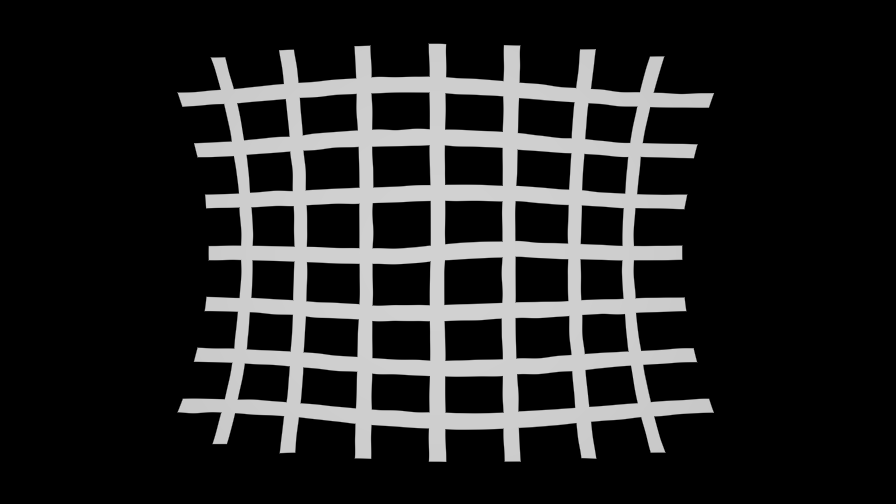
Reproduce this pattern procedurally as a Shadertoy shader.

```glsl
// A pale, hand-cut lattice of seven by seven bent strips on black.

float hash(vec2 p) {
    return fract(sin(dot(p, vec2(127.1, 311.7))) * 43758.5453);
}

float noise(vec2 p) {
    vec2 cell = floor(p), f = fract(p);
    f = f * f * (3.0 - 2.0 * f);
    return mix(mix(hash(cell), hash(cell + vec2(1, 0)), f.x),
               mix(hash(cell + vec2(0, 1)), hash(cell + vec2(1, 1)), f.x), f.y);
}

// Horizontal strip: outer rows bow away from the centre, the middle one ripples
float rowDistance(vec2 p, float row) {
    float bow = 0.5 + 0.5 * cos(3.14159 * clamp((p.x + 0.183 * row) / 5.275, -1.0, 1.0));
    float ripple = 0.09 * p.x * exp(-p.x * p.x / 3.37 - row * row);
    float centre = row + 0.32 * tanh(0.65 * row) * bow + ripple;
    float side = abs(p.y - centre) - (0.138 + 0.021 * bow);
    float end = abs(p.x - 0.16) - (4.656 + 0.063 * p.y * p.y);
    return max(side, end);
}

// Vertical strip: outer columns are pinched inward at mid height
float columnDistance(vec2 p, float col) {
    float y2 = p.y * p.y;
    float centre = 1.422 * col - 0.0195 * col * col * col + 0.0043 * col * abs(col) * y2;
    float side = abs(p.x - centre) - (0.142 - 0.009 * abs(col) + 0.0018 * y2);
    float top = p.y - (4.105 - 0.0275 * col * col);
    float bottom = -4.105 + 0.03 * col * col - 0.0275 * col - p.y;
    return max(side, max(top, bottom));
}

void mainImage(out vec4 fragColor, in vec2 fragCoord) {
    // One unit is the spacing between rows
    float unitsPerHeight = 9.908;
    float pixel = unitsPerHeight / iResolution.y;
    vec2 p = (fragCoord - 0.5 * iResolution.xy) * pixel + vec2(0.206, 0.02);

    // Slightly uneven edges
    vec2 q = p + 0.03 * (vec2(noise(p * 2.5), noise(p * 2.5 + 31.0)) - 0.5);

    float d = 1e3;
    for (int i = -3; i <= 3; i++) {
        d = min(d, min(rowDistance(q, float(i)), columnDistance(q, float(i))));
    }

    float coverage = clamp(0.5 - d / (1.2 * pixel), 0.0, 1.0);
    float grey = 0.82 - 0.001 * dot(p, p);
    fragColor = vec4(vec3(grey * coverage), 1.0);
}
```
